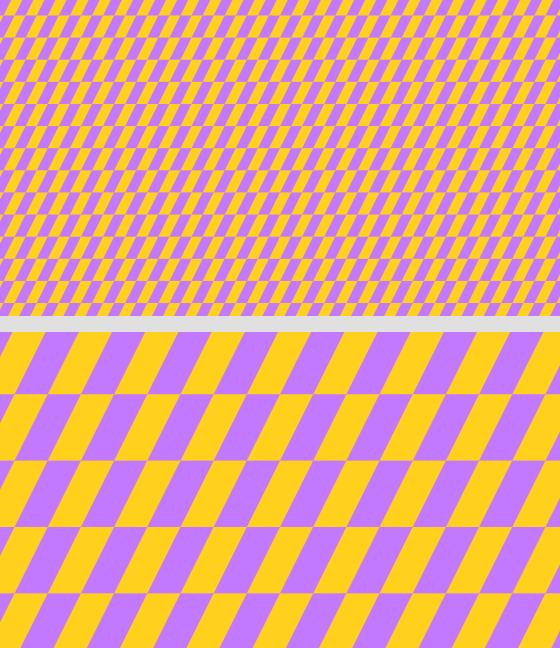
Top, the full canvas; bottom, a detail of the centre.
Write a Shadertoy shader that draws this pattern.

```glsl
// Slanted checkerboard of yellow and violet parallelograms.

// Square wave of period 2, positive on (0, 1), with edges softened over width w
float squareWave(float t, float w) {
    float edgeDist = 0.5 - abs(mod(t + 0.5, 2.0) - 1.0);
    return clamp(2.0 * edgeDist / w, -1.0, 1.0);
}

void mainImage(out vec4 fragColor, in vec2 fragCoord) {
    // Centred coordinates, measured in row heights
    float rowHeight = 0.07;
    vec2 p = (fragCoord - 0.5 * iResolution.xy) / (iResolution.y * rowHeight);
    float pixel = 1.0 / (iResolution.y * rowHeight);

    // Half-height columns lean right by one column per row
    float row = p.y - 0.443;
    float column = 2.0 * p.x - row;

    // Opposite signs give yellow, equal signs give violet
    float checker = squareWave(column, pixel * sqrt(5.0)) * squareWave(row, pixel);
    vec3 yellow = vec3(1.0, 0.82, 0.11);
    vec3 violet = vec3(0.76, 0.47, 1.0);
    fragColor = vec4(mix(yellow, violet, 0.5 + 0.5 * checker), 1.0);
}
```
